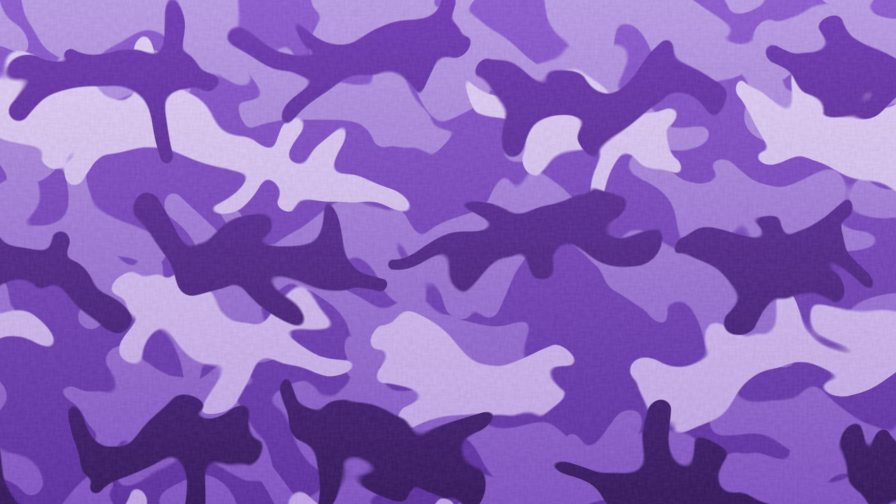
Reproduce this pattern procedurally as a Shadertoy shader.

```glsl
// Violet camouflage cloth: layered lobed splotches over a vertical shade.

// Colours at the upper and lower edge of the cloth
const vec3 BASE_TOP  = vec3(0.56, 0.38, 0.81), BASE_LOW  = vec3(0.38, 0.21, 0.63);
const vec3 MID_TOP   = vec3(0.72, 0.61, 0.88), MID_LOW   = vec3(0.51, 0.34, 0.76);
const vec3 LIGHT_TOP = vec3(0.87, 0.81, 0.94), LIGHT_LOW = vec3(0.74, 0.63, 0.88);
const vec3 DARK_TOP  = vec3(0.46, 0.26, 0.72), DARK_LOW  = vec3(0.23, 0.12, 0.38);

// Lengths are fractions of the canvas height
const vec2  CELL         = vec2(0.50, 0.40); // spacing of splotches
const vec2  JITTER       = vec2(0.16, 0.14);
const float SPINE_HALF   = 0.13;
const float SPINE_RADIUS = 0.040;
const float TILT         = 0.9;              // range of spine angles
const int   FINGERS      = 6;
const float FILLET       = 0.035;            // rounding of inner corners
const float WARP_SIZE    = 0.09;
const float WARP_FREQ    = 5.5;
const float EDGE         = 0.0028;
const float THREADS      = 210.0;            // threads per canvas height
const float WEAVE        = 0.022;

float hash(vec2 p) {
    return fract(sin(dot(p, vec2(127.1, 311.7))) * 43758.5453);
}

vec2 hash2(vec2 p) {
    return vec2(hash(p), hash(p + 37.3));
}

float cornerSlope(vec2 cell, vec2 offset) {
    float a = 6.2832 * hash(cell);
    return dot(vec2(cos(a), sin(a)), offset);
}

float gradientNoise(vec2 p) {
    vec2 i = floor(p), f = fract(p);
    vec2 u = f * f * f * (f * (f * 6.0 - 15.0) + 10.0);
    vec2 e = vec2(1.0, 0.0);
    return mix(mix(cornerSlope(i, f), cornerSlope(i + e.xy, f - e.xy), u.x),
               mix(cornerSlope(i + e.yx, f - e.yx), cornerSlope(i + 1.0, f - 1.0), u.x), u.y);
}

float smoothUnion(float a, float b) {
    float h = max(FILLET - abs(a - b), 0.0) / FILLET;
    return min(a, b) - 0.25 * h * h * FILLET;
}

// Capsule whose radius changes from one end to the other
float taperedCapsule(vec2 p, vec2 a, vec2 b, float ra, float rb) {
    vec2 ab = b - a;
    float h = clamp(dot(p - a, ab) / dot(ab, ab), 0.0, 1.0);
    return length(p - a - ab * h) - mix(ra, rb, h);
}

// A slanted spine with rounded fingers leaving it on alternate sides
float splotch(vec2 p, vec2 id) {
    float angle = TILT * (hash(id + 5.7) - 0.5);
    vec2 spine = SPINE_HALF * vec2(cos(angle), sin(angle));
    float thick = SPINE_RADIUS * mix(0.75, 1.25, hash(id + 9.1));
    float d = taperedCapsule(p, -spine, spine, thick, 1.8 * SPINE_RADIUS - 0.8 * thick);
    for (int i = 0; i < FINGERS; i++) {
        vec2 key = id + float(i) * vec2(3.17, 7.43) + 13.9;
        float along = 2.0 * float(i) / float(FINGERS - 1) - 1.0;
        float side = i % 2 == 0 ? 1.0 : -1.0;
        vec2 r = hash2(key);
        vec2 dir = normalize(vec2(1.1 * along + 1.4 * (r.x - 0.5), side * mix(0.35, 1.0, r.y)));
        float reach = mix(0.06, 0.145, hash(key + 21.3));
        float tip = mix(0.017, 0.035, hash(key + 43.7));
        vec2 root = spine * along;
        d = smoothUnion(d, taperedCapsule(p, root, root + dir * reach, 0.025, tip));
    }
    return d;
}

// Distance to one layer of splotches on a jittered brick grid
float splotchLayer(vec2 p, float seed) {
    p += seed * vec2(3.37, 2.23);
    vec2 q = p * WARP_FREQ;
    p += WARP_SIZE * vec2(gradientNoise(q), gradientNoise(q + 51.7));
    float d = 1.0;
    for (int y = -1; y <= 1; y++) {
        float row = floor(p.y / CELL.y) + float(y);
        float shift = 0.5 * mod(row, 2.0);
        float column = floor(p.x / CELL.x - shift);
        for (int x = -1; x <= 1; x++) {
            vec2 id = vec2(column + float(x), row);
            vec2 center = (id + vec2(0.5 + shift, 0.5)) * CELL;
            vec2 key = id + seed * 17.0;
            center += JITTER * (hash2(key) - 0.5);
            d = smoothUnion(d, splotch(p - center, key));
        }
    }
    return d;
}

float cover(float d) {
    return 1.0 - smoothstep(-EDGE, EDGE, d);
}

void mainImage(out vec4 fragColor, in vec2 fragCoord) {
    vec2 p = fragCoord / iResolution.y;
    float height = p.y;

    // Layers from back to front
    float mid = min(splotchLayer(p, 1.0), splotchLayer(p, 2.0)) - 0.004;
    float light = splotchLayer(p, 3.0);
    float dark = splotchLayer(p, 4.0) + 0.003;
    vec3 color = mix(BASE_LOW, BASE_TOP, height);
    color = mix(color, mix(MID_LOW, MID_TOP, height), cover(mid));
    color = mix(color, mix(LIGHT_LOW, LIGHT_TOP, height), cover(light));
    color = mix(color, mix(DARK_LOW, DARK_TOP, height), cover(dark));

    // Fine woven grain, longer along the threads
    vec2 t = p * THREADS;
    float grain = gradientNoise(t * vec2(1.0, 0.3)) + gradientNoise(t * vec2(0.3, 1.0) + 80.0);
    color += WEAVE * grain;

    fragColor = vec4(color, 1.0);
}
```
